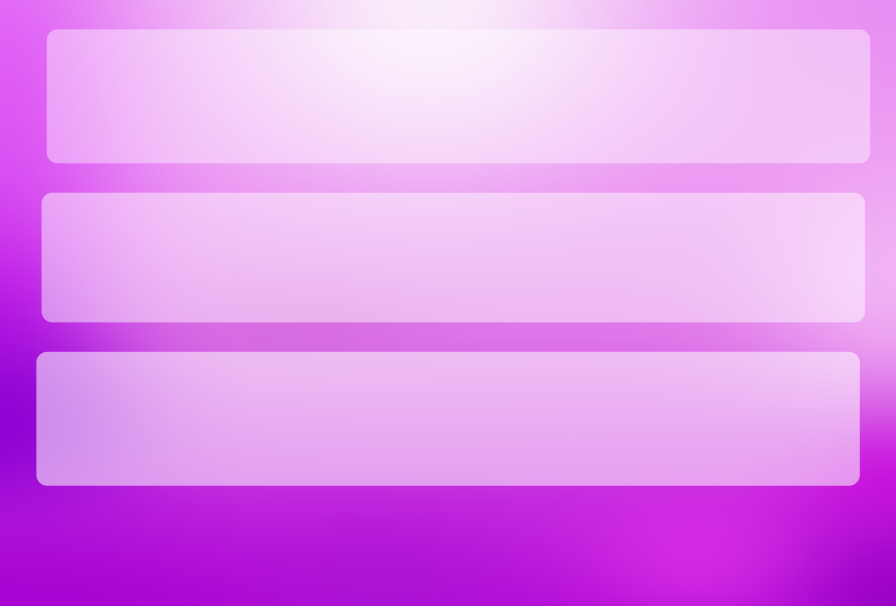
Reproduce this background procedurally as a Shadertoy shader.

```glsl
// Three translucent rounded panels over a soft magenta and violet blur with pale glows.

// Panels: positions are fractions of the canvas, the radius a fraction of its height
const int PANEL_COUNT = 3;
const vec2 TOP_PANEL_CENTER = vec2(0.5117, 0.841);
const vec2 PANEL_STEP = vec2(-0.0058, -0.266);
const vec2 PANEL_HALF_SIZE = vec2(0.4595, 0.1105);
const float MIDDLE_PANEL_TRIM = 0.0035;
const float CORNER_RADIUS = 0.018;
const float TOP_PANEL_OPACITY = 0.40;
const float OPACITY_STEP = 0.07;

// Vertical gradient, bottom to top
const vec3 DEEP_MAGENTA = vec3(0.70, 0.05, 0.84);
const vec3 MAGENTA = vec3(0.76, 0.16, 0.87);
const vec3 ORCHID = vec3(0.87, 0.45, 0.91);
const vec3 PINK = vec3(0.92, 0.58, 0.95);
const vec3 LIGHT_PINK = vec3(0.93, 0.66, 0.96);

// Glow colours
const vec3 PALE_WHITE = vec3(0.98, 0.94, 0.98);
const vec3 BLUSH = vec3(0.95, 0.72, 0.96);
const vec3 TOP_RIGHT_PINK = vec3(0.91, 0.53, 0.95);
const vec3 BRIGHT_MAGENTA = vec3(0.87, 0.33, 0.96);
const vec3 EDGE_PURPLE = vec3(0.72, 0.05, 0.90);
const vec3 VIOLET = vec3(0.55, 0.00, 0.82);
const vec3 CORNER_VIOLET = vec3(0.65, 0.00, 0.82);
const vec3 DUSTY_ORCHID = vec3(0.82, 0.40, 0.86);
const vec3 SHADOW_PURPLE = vec3(0.66, 0.08, 0.82);
const vec3 HOT_PINK = vec3(0.85, 0.18, 0.90);
const vec3 RICH_MAGENTA = vec3(0.80, 0.06, 0.87);
const vec3 DARK_PURPLE = vec3(0.60, 0.00, 0.77);

float ramp(float low, float high, float x) {
    return clamp((x - low) / (high - low), 0.0, 1.0);
}

vec3 verticalGradient(float y) {
    vec3 color = mix(DEEP_MAGENTA, MAGENTA, ramp(0.0, 0.17, y));
    color = mix(color, ORCHID, ramp(0.17, 0.44, y));
    color = mix(color, PINK, ramp(0.44, 0.71, y));
    return mix(color, LIGHT_PINK, ramp(0.71, 1.0, y));
}

// Blends an elliptical Gaussian spot into the colour
void addGlow(inout vec3 color, vec2 uv, vec2 center, vec2 radius, vec3 tint, float strength) {
    vec2 d = (uv - center) / radius;
    color = mix(color, tint, strength * exp(-dot(d, d)));
}

vec3 background(vec2 uv) {
    vec3 color = verticalGradient(uv.y);

    // Upper lights
    addGlow(color, uv, vec2(1.00, 1.00), vec2(0.25, 0.20), TOP_RIGHT_PINK, 0.80);
    addGlow(color, uv, vec2(0.48, 1.00), vec2(0.23, 0.28), PALE_WHITE, 0.95);
    addGlow(color, uv, vec2(1.00, 0.55), vec2(0.16, 0.20), BLUSH, 0.90);

    // Left edge and centre shade
    addGlow(color, uv, vec2(0.00, 0.80), vec2(0.14, 0.45), BRIGHT_MAGENTA, 0.90);
    addGlow(color, uv, vec2(-0.02, 0.45), vec2(0.13, 0.22), EDGE_PURPLE, 0.80);
    addGlow(color, uv, vec2(0.00, 0.30), vec2(0.16, 0.17), VIOLET, 0.95);
    addGlow(color, uv, vec2(0.33, 0.46), vec2(0.16, 0.08), DUSTY_ORCHID, 0.60);

    // Lower band
    addGlow(color, uv, vec2(0.00, 0.00), vec2(0.30, 0.14), CORNER_VIOLET, 0.80);
    addGlow(color, uv, vec2(0.42, 0.02), vec2(0.12, 0.12), SHADOW_PURPLE, 0.70);
    addGlow(color, uv, vec2(0.78, 0.10), vec2(0.13, 0.13), HOT_PINK, 0.80);
    addGlow(color, uv, vec2(1.00, 0.20), vec2(0.12, 0.10), RICH_MAGENTA, 0.80);
    addGlow(color, uv, vec2(1.00, 0.00), vec2(0.10, 0.14), DARK_PURPLE, 0.90);
    return color;
}

float roundedBox(vec2 p, vec2 halfSize, float radius) {
    vec2 q = abs(p) - halfSize + radius;
    return length(max(q, 0.0)) + min(max(q.x, q.y), 0.0) - radius;
}

void mainImage(out vec4 fragColor, in vec2 fragCoord) {
    vec2 uv = fragCoord / iResolution.xy;
    vec2 aspect = vec2(iResolution.x / iResolution.y, 1.0);
    float pixel = 1.0 / iResolution.y;
    vec3 color = background(uv);

    // Frosted panels, more opaque towards the bottom
    for (int i = 0; i < PANEL_COUNT; i++) {
        float row = float(i);
        vec2 center = TOP_PANEL_CENTER + row * PANEL_STEP;
        vec2 halfSize = PANEL_HALF_SIZE;
        if (i == 1) halfSize.y -= MIDDLE_PANEL_TRIM;
        float d = roundedBox((uv - center) * aspect, halfSize * aspect, CORNER_RADIUS);
        float coverage = 1.0 - smoothstep(-0.7 * pixel, 0.7 * pixel, d);
        color = mix(color, vec3(1.0), coverage * (TOP_PANEL_OPACITY + row * OPACITY_STEP));
    }

    fragColor = vec4(color, 1.0);
}
```
